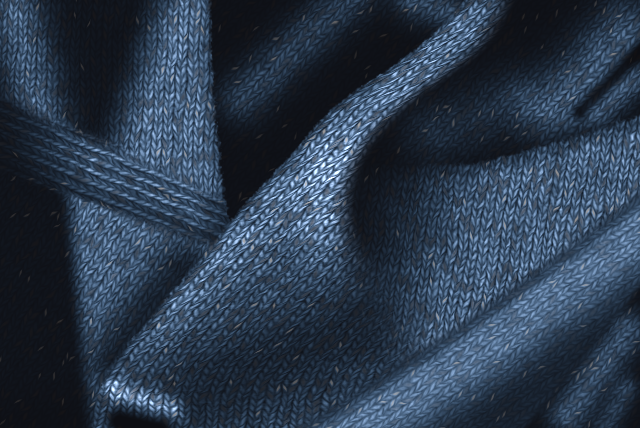
Reproduce this texture procedurally as a Shadertoy shader.

```glsl
// Folds of flecked blue knitwear in low side light.
// Each fold is a layer: a soft-edged mask, a painted light value and its own
// knit coordinates, in which rows of V stitches are repeated and hashed.

float hash(vec2 p) {
    return fract(sin(dot(p, vec2(127.1, 311.7))) * 43758.5453);
}

float noise(vec2 p) {
    vec2 i = floor(p), f = fract(p);
    f = f * f * (3. - 2. * f);
    return mix(mix(hash(i), hash(i + vec2(1, 0)), f.x),
               mix(hash(i + vec2(0, 1)), hash(i + vec2(1, 1)), f.x), f.y);
}

// Soft glow around the segment a-b
float glow(vec2 p, vec2 a, vec2 b, float radius) {
    vec2 ab = b - a;
    float h = clamp(dot(p - a, ab) / dot(ab, ab), 0., 1.);
    float d = length(p - a - ab * h) / radius;
    return exp(-d * d);
}

// Catmull-Rom curve through nine evenly spaced values
float spline(float k[9], float t) {
    float s = clamp(t, 0., .9999) * 8.;
    int i = int(s);
    float f = s - float(i);
    float a = k[max(i - 1, 0)], b = k[i], c = k[i + 1], d = k[min(i + 2, 8)];
    return b + .5 * f * (c - a + f * (2. * a - 5. * b + 4. * c - d
             + f * (3. * (b - c) + d - a)));
}

// Knit axes turned so that the stitch columns lean by the angle
vec2 turn(vec2 p, float angle) {
    float c = cos(angle), s = sin(angle);
    return vec2(c * p.x + s * p.y, c * p.y - s * p.x);
}

vec3 blueRamp(float t) {
    return vec3(.052, .056, .075) + vec3(.16, .345, .51) * t + vec3(.22, .15, .11) * t * t;
}

// Knitted surface; focus fades the stitches where the cloth is blurred
vec3 wool(vec2 knit, float light, float focus) {
    float shade = 1.95 * pow(max(light, 0.), 1.35);
    knit += .009 * vec2(noise(knit * 19.), noise(knit * 19. + 40.));
    knit += .004 * noise(knit * 75.);
    vec2 c = knit / vec2(.025, .0195);
    float side = abs(fract(c.x) - .5);
    float row = c.y + side * 1.9;
    vec2 id = vec2(floor(c.x * 2.), floor(row));
    vec2 f = vec2(fract(c.x * 2.), fract(row)) - .5;

    float leg = smoothstep(.6, .08, abs(f.x)) * smoothstep(.58, .08, abs(f.y));
    float tone = .75 + .5 * hash(id);
    float groove = smoothstep(.34, .5, side);
    float fibre = noise(vec2(c.x * 7., row * 3.)) + noise(knit * 230.) - 1.;
    float mottle = noise(knit * 42.) - .5;
    float relief = .55 + .66 * leg * tone - .16 * groove + .3 * fibre + .2 * mottle;
    vec3 col = blueRamp(shade * max(mix(.78, relief, focus), 0.));

    // Brown strands and pale flecks
    float brown = step(.85, hash(id + 71.)) * leg * focus;
    col = mix(col, vec3(.09, .075, .075) + .17 * light, .6 * brown);
    float fleck = step(.95, hash(id + 19.)) * smoothstep(.42, .1, abs(f.x))
                * smoothstep(.34, .06, abs(f.y + .1));
    return mix(col, vec3(.13, .12, .12) + .9 * light, fleck * mix(.4, .85, focus));
}

void mainImage(out vec4 fragColor, in vec2 fragCoord) {
    // x runs right, y runs down from the top edge, in canvas heights
    vec2 p = fragCoord / iResolution.y;
    p.x *= 1.5 * iResolution.y / iResolution.x;
    p.y = 1. - p.y;
    float x = p.x, y = p.y;
    float fuzz = .008 * (noise(p * 95.) + noise(p * 210.) - 1.);

    // Deep cloth behind
    float light = .05 + .32 * glow(p, vec2(.83, -.02), vec2(.57, .23), .06)
        + .36 * glow(p, vec2(.97, 0), vec2(1.06, .03), .05)
        + .42 * glow(p, vec2(1.3, .25), vec2(1.47, .07), .08)
        + .22 * glow(p, vec2(1.02, .31), vec2(1.2, .24), .08)
        + .32 * glow(p, vec2(1.4, .26), vec2(1.48, .19), .045)
        - .4 * glow(p, vec2(1.52, .1), vec2(1.36, .26), .018);
    vec3 col = wool(turn(p, .75), light, .75);

    // Upright fold at the upper left
    float column = smoothstep(-.05, .08, x - .36 + .34 * y);
    float rim = x - .492 - .16 * y * y;
    light = .09 + .48 * column + .42 * glow(p, vec2(.03, 0), vec2(.1, .3), .07);
    light *= 1. - .35 * smoothstep(-.042, .018, rim);
    float mask = smoothstep(.006, -.006, rim + fuzz);
    col = mix(col, wool(turn(p, .04), light, .85), mask);

    // Panel hanging below the band
    float bandY = .31 + .41 * x;
    float lit = smoothstep(-.015, .04, x - .1 - .1 * y);
    light = .08 + .47 * lit * (1. - .75 * glow(p, vec2(.43, .63), vec2(.27, .84), .07));
    light *= 1. - .45 * smoothstep(.85, 1., y);
    col = mix(col, wool(turn(p, .6), light, .8), mask * smoothstep(0., .02, y - bandY));

    // Ribbed band, blending softly into the cloth above
    float across = (y - bandY) * .925;
    float halfWidth = .08 - .045 * x;
    float inBand = smoothstep(-.02, .025, across + fuzz + halfWidth)
                 * smoothstep(.012, -.012, across + fuzz - halfWidth);
    light = mix(.17, .56, smoothstep(0., .24, x)) * (.87 + .18 * cos(across * 251.));
    light *= 1. - .35 * smoothstep(0., halfWidth, across);
    light *= 1. - .5 * smoothstep(.45, .55, x);
    col = mix(col, wool(turn(p - vec2(0, .31), -1.18), light, .8), inBand * mask);

    // Broad panel on the right, shaded on its left
    float s = max(x - 1.1, 0.);
    float top = y - .385 + .22 * s + .17 * s * s + fuzz;
    light = .08 + .46 * smoothstep(.83, 1.2, x + .35 * (y - .4));
    light *= .7 + .3 * smoothstep(0., .05, top);
    mask = smoothstep(-.007, .007, top) * smoothstep(.78, .84, x);
    col = mix(col, wool(turn(p, .15), light, .95), mask);

    // Main diagonal ridge, its columns following the left edge
    float left = spline(float[9](1.085, .96, .785, .67, .553, .453, .348, .25, .219), y);
    float right = spline(float[9](1.18, 1.1, .935, .83, .807, .84, .92, 1., 1.05), y);
    float inside = x - left + fuzz;
    float soft = .035 + .1 * smoothstep(.5, .8, y);
    light = .47 + .16 * glow(p, vec2(.8, .38), vec2(.75, .54), .07)
        + .13 * glow(p, vec2(1.08, .07), vec2(.36, .75), .06)
        - .24 * glow(p, vec2(.48, .92), vec2(.88, .76), .13)
        + .3 * glow(p, vec2(.24, .9), vec2(.41, .955), .022)
        - .55 * glow(p, vec2(.28, .985), vec2(.37, 1.01), .028);
    light *= .75 + .25 * smoothstep(0., .03, inside);
    mask = smoothstep(-.006, .006, inside) * smoothstep(soft, -soft, x - right);
    col = mix(col, wool(vec2((x - left) * .75, y * 1.3), light, 1.), mask);

    // Blurred ridge in the lower right
    s = x - .7;
    float depth = (y - 1. + .59 * s + .12 * s * s) * .82;
    light = .22 + .4 * smoothstep(-.02, .05, depth) * smoothstep(.22, .08, depth);
    col = mix(col, wool(turn(p, .95), light, .5), smoothstep(-.018, .018, depth));

    // Last fold behind the dark seam
    float seam = (y - .67 - 1.22 * (1.5 - x)) * .63;
    light = .06 + .4 * glow(p, vec2(1.47, .77), vec2(1.33, .97), .05)
        + .28 * glow(p, vec2(1.47, .91), vec2(1.42, 1), .03);
    col = mix(col, wool(turn(p, .8), light, .6), smoothstep(-.01, .01, seam));

    fragColor = vec4(col, 1);
}
```
